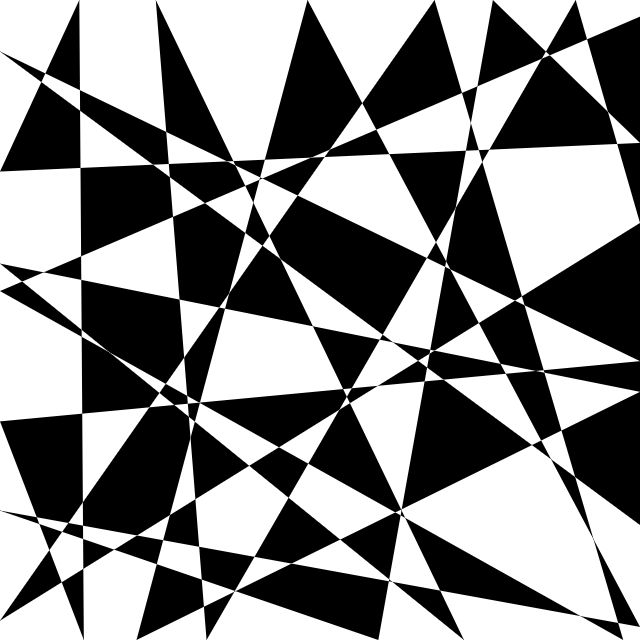
A Shadertoy shader for this background:

```glsl
#define VERTICES 26
#define SLOTS 7
#define JITTER 0.9
#define SEED 3.7
#define INK vec3(0.0)
#define PAPER vec3(1.0)

float hash(float n) {
    return fract(sin(n * 12.9898 + SEED) * 43758.5453);
}

// Sides: 0 top, 1 bottom, 2 left, 3 right. Each group of four visits
// every side once; the Gray code reorders the groups without repeats.
int sideOf(int i) {
    int group = i / 4;
    return (i ^ 3 ^ group ^ (group >> 1)) & 3;
}

// Vertex on the canvas border, jittered within its own slot of the side
vec2 borderVertex(int i) {
    int side = sideOf(i);
    ivec4 firstSlot = ivec4(4, 6, 3, 6);
    int slot = (firstSlot[side] + (i / 4) * (side + 2)) % SLOTS;
    float jitter = 0.5 + JITTER * (hash(float(i)) - 0.5);
    float along = (float(slot) + jitter) / float(SLOTS);
    float across = (side == 0 || side == 3) ? 1.0 : 0.0;
    return side < 2 ? vec2(along, across) : vec2(across, along);
}

// Signed distance to the line through a and b
float lineDistance(vec2 p, vec2 a, vec2 b) {
    vec2 dir = normalize(b - a);
    vec2 rel = p - a;
    return dir.x * rel.y - dir.y * rel.x;
}

void mainImage(out vec4 fragColor, in vec2 fragCoord) {
    vec2 uv = fragCoord / iResolution.xy;
    float pixel = 1.0 / iResolution.y;

    // Even-odd fill: every chord flips the side away from the origin
    float parity = 1.0;
    vec2 a = borderVertex(VERTICES - 1);
    for (int i = 0; i < VERTICES; i++) {
        vec2 b = borderVertex(i);
        float outside = sign(lineDistance(vec2(0.0), a, b));
        float d = lineDistance(uv, a, b) * outside;
        parity *= clamp(2.0 * d / pixel, -1.0, 1.0);
        a = b;
    }

    fragColor = vec4(mix(INK, PAPER, 0.5 + 0.5 * parity), 1.0);
}
```
